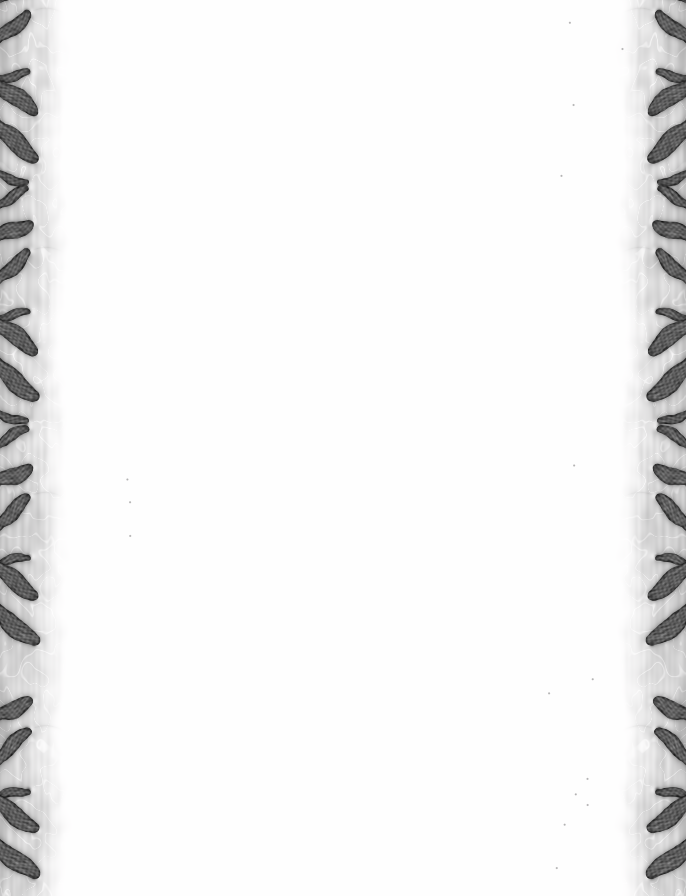
Give the GLSL for this background, as a Shadertoy shader.

```glsl
// White sheet framed by two mirrored strips of creased grey paper, laced with dark
// woven straps. A motif of seven tapered straps is repeated down the folded side
// coordinate; gradient noise gives the paper streaks, soft fade and fibres.

vec2 hash2(vec2 p) {
    p = vec2(dot(p, vec2(127.1, 311.7)), dot(p, vec2(269.5, 183.3)));
    return fract(sin(p) * 43758.5);
}

float gradientNoise(vec2 p) {
    vec2 cell = floor(p), f = fract(p);
    vec2 s = f * f * f * (f * (f * 6.0 - 15.0) + 10.0);
    float a = dot(hash2(cell) * 2.0 - 1.0, f);
    float b = dot(hash2(cell + vec2(1, 0)) * 2.0 - 1.0, f - vec2(1, 0));
    float c = dot(hash2(cell + vec2(0, 1)) * 2.0 - 1.0, f - vec2(0, 1));
    float d = dot(hash2(cell + 1.0) * 2.0 - 1.0, f - 1.0);
    return mix(mix(a, b, s.x), mix(c, d, s.x), s.y);
}

// Grey paper at the rim, fading to white further in
float paperTone(vec2 p) {
    float streaks = gradientNoise(vec2(p.x * 0.23, p.y * 0.012));
    float blotches = gradientNoise(p * vec2(0.09, 0.06));
    float wrinkle = gradientNoise(p * 0.05 + 0.8 * blotches + 7.0);
    float tone = 0.86 - 0.10 * exp(-p.x / 7.0) + 0.13 * streaks + 0.07 * blotches;
    tone += 0.07 * (1.0 - smoothstep(0.0, 0.04, abs(wrinkle)));
    float wobble = 10.0 * gradientNoise(vec2(3.0, p.y * 0.012)) + 6.0 * blotches;
    return mix(min(tone, 1.0), 0.998, smoothstep(25.0, 58.0, p.x + wobble));
}

// Strap = (height at rim, tip x, tip height, half width)
float paintStrap(float tone, vec2 p, vec4 strap, float seed, float pixel) {
    vec2 axis = vec2(strap.y, strap.z - strap.x);
    float len = length(axis);
    axis /= len;
    vec2 q = p - vec2(0.0, strap.x);
    float along = dot(q, axis);
    float t = clamp(along / len, 0.0, 1.0);
    float across = dot(q, vec2(-axis.y, axis.x)) + 1.4 * sin(t * 5.0 + seed);
    float ragged = 0.7 * gradientNoise(vec2(along * 0.2, seed));
    float halfWidth = strap.w * (0.55 + 0.45 * sin(3.0 * t + 0.3)) + ragged;
    float dist = length(vec2(max(along - len + 3.0, 0.0), across)) - halfWidth;

    // Contact shadow, then the bright torn hole at the tip
    tone *= 1.0 - 0.27 * exp(-max(dist, 0.0) / 2.2);
    vec2 hole = p - vec2(strap.y + 1.0, strap.z);
    tone = mix(tone, 0.97, 0.8 * exp(-dot(hole, hole) / 12.0));

    // Woven cloth with fibres and a dark hem
    float weave = sin(along * 1.3 + across * 0.7) * sin(across * 1.4 - along * 0.3);
    float fibre = gradientNoise(vec2(along * 0.13 + seed, across * 0.5));
    float cloth = 0.37 + 0.06 * weave + 0.22 * fibre;
    cloth -= 0.15 * smoothstep(-2.5, -0.3, dist);
    tone = mix(tone, cloth, 1.0 - smoothstep(-0.6 * pixel, 0.6 * pixel, dist));
    vec2 knot = hole + vec2(3.5, 0.0);
    return mix(tone, 0.17, 0.65 * exp(-dot(knot, knot) / 4.0));
}

void mainImage(out vec4 fragColor, in vec2 fragCoord) {
    // The canvas is 768 units tall, measured from the top; sides are folded together
    float pixel = 768.0 / iResolution.y;
    float width = iResolution.x * pixel;
    vec2 sheet = vec2(fragCoord.x, iResolution.y - fragCoord.y) * pixel;
    vec2 p = vec2(min(sheet.x, width - sheet.x), sheet.y);
    float tone = paperTone(p);

    vec4 motif[7] = vec4[7](
        vec4(0, 28, -11, 7.5), vec4(36, 26, 13, 6.5), vec4(70, 27, 65, 4.2),
        vec4(77, 32, 100, 8), vec4(114, 32, 140, 8.5),
        vec4(153, 25, 161, 4.2), vec4(177, 25, 164, 5));

    if (p.x < 65.0) {
        for (int k = 0; k < 4; k++) {
            float top = 205.0 * float(k) - 3.0 + (k == 2 ? 5.0 : 0.0);
            // Faint crease running inward from the second strap
            float crease = abs(p.y - top - 13.0 - 3.0 * sin(p.x * 0.12));
            tone -= 0.06 * exp(-crease) * smoothstep(22.0, 30.0, p.x)
                  * (1.0 - smoothstep(38.0, 56.0, p.x));
            // The closing pair of straps appears only in the upper half
            int count = k < 2 ? 7 : 5;
            for (int i = 0; i < count; i++) {
                vec4 strap = motif[i] + vec4(top, 0, top, 0);
                tone = paintStrap(tone, p, strap, float(i) * 1.7 + float(k), pixel);
            }
        }
    }

    // Sparse dust, mostly in a band right of centre
    for (int i = 0; i < 15; i++) {
        vec2 r = hash2(vec2(float(i), 4.0));
        float column = i < 3 ? 0.183 + 0.008 * r.x : 0.80 + 0.11 * r.x;
        float height = i < 9 ? r.y : 0.72 + 0.26 * r.y;
        float d = length(sheet - vec2(column * width, height * 768.0));
        tone = mix(tone, 0.5, 0.6 * (1.0 - smoothstep(0.2, 0.6 + pixel, d)));
    }
    fragColor = vec4(vec3(clamp(tone, 0.0, 1.0)) * vec3(1.0, 0.998, 0.999), 1.0);
}
```
